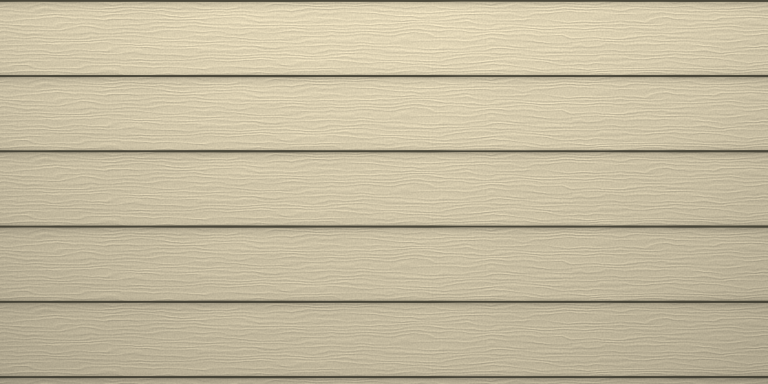
Give the GLSL for this texture, as a WebGL 1 fragment shader.

```glsl
precision highp float;
// Horizontal lap siding: five cream boards with dark, shadowed joints between them.
// Wood grain is a height field of warped stripes, embossed by a finite difference;
// a broad soft light brightens the top centre.

uniform vec2 u_resolution;

vec2 gradientAt(vec2 cell) {
  float angle = 6.2832 * fract(sin(dot(cell, vec2(127.1, 311.7))) * 4375.85);
  return vec2(cos(angle), sin(angle));
}

// Gradient noise, roughly -0.7 to 0.7
float noise(vec2 p) {
  vec2 i = floor(p), f = fract(p);
  vec2 w = f * f * f * (f * (f * 6.0 - 15.0) + 10.0);
  float a = dot(gradientAt(i), f);
  float b = dot(gradientAt(i + vec2(1, 0)), f - vec2(1, 0));
  float c = dot(gradientAt(i + vec2(0, 1)), f - vec2(0, 1));
  float d = dot(gradientAt(i + vec2(1, 1)), f - vec2(1, 1));
  return mix(mix(a, b, w.x), mix(c, d, w.x), w.y);
}

// Narrow wavy grooves that drift, merge and fade along the board
float grainHeight(vec2 p) {
  float warp = 1.3 * noise(p * vec2(5.0, 28.0))
             + 0.75 * noise(p * vec2(15.0, 65.0) + 7.3)
             + 0.2 * noise(p * vec2(48.0, 90.0) + 19.1);
  float stripe = 0.5 + 0.5 * sin(6.2832 * (p.y * 87.0 + warp));
  float depth = clamp(0.75 + 0.9 * noise(p * vec2(13.0, 80.0) + 31.7), 0.2, 1.3);
  return -depth * stripe * stripe;
}

void main() {
  vec2 p = gl_FragCoord.xy / u_resolution.y;
  float centreX = 0.5 * u_resolution.x / u_resolution.y;
  float pixel = 1.0 / u_resolution.y;

  // Boards counted from the top; the same grain repeats on each
  float boardHeight = 0.196;
  float t = (0.998 - p.y) / boardHeight;
  vec2 board = vec2(p.x, fract(t) * boardHeight);
  float joint = (t - floor(t + 0.5)) * boardHeight;

  // Embossed grain and fine surface roughness
  float slope = grainHeight(board) - grainHeight(board + vec2(0.001, 0.003));
  float relief = 1.0 + 0.085 * slope + 0.05 * noise(board * 210.0)
               + 0.02 * noise(board * vec2(4.0, 30.0) + 53.0);

  // Broad light falling off downward and toward the sides
  float fromCentre = (p.x - centreX) / centreX;
  float light = 0.745 + 0.15 * p.y - 0.07 * fromCentre * fromCentre;
  vec3 colour = vec3(1.0, 0.948, 0.812) * light * relief;

  // Soft shadow below each lap, thinner darkening above it
  float reach = joint > 0.0 ? 0.009 : 0.004;
  colour *= 1.0 - 0.26 * exp(-abs(joint) / reach);

  // Dark joint line with slight wear along its length
  float halfWidth = 0.0026 + 0.0008 * noise(vec2(p.x * 9.0, 2.5));
  float edge = max(0.0016, 0.6 * pixel);
  float line = 1.0 - smoothstep(halfWidth - edge, halfWidth + edge, abs(joint));
  colour = mix(colour, vec3(0.27, 0.26, 0.21) * (0.6 + 0.5 * light), line * 0.95);

  gl_FragColor = vec4(clamp(colour, 0.0, 1.0), 1.0);
}
```
